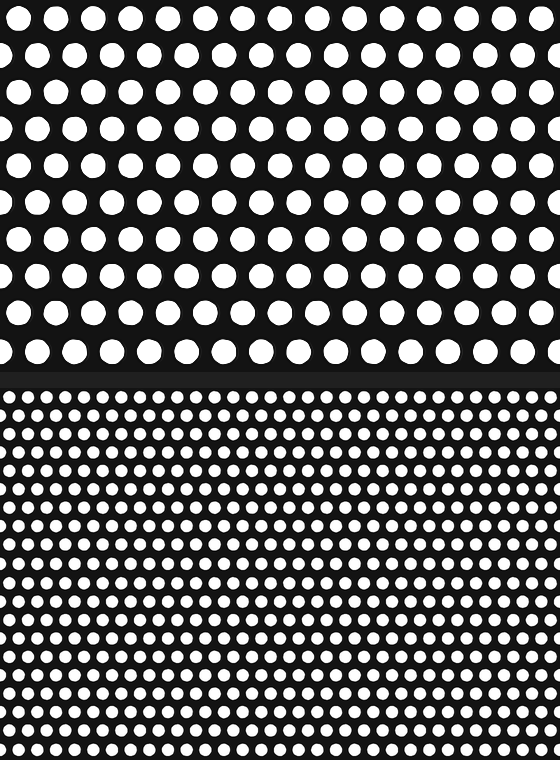
Top, the tile; bottom, the same tile 2 across and 2 down.
Reproduce this pattern procedurally as a Shadertoy shader.

```glsl
const vec2 GRID = vec2(15.0, 10.0);

float hash(vec2 cell) {
    return fract(sin(dot(cell, vec2(127.1, 311.7))) * 4375.85);
}

void mainImage(out vec4 fragColor, in vec2 fragCoord) {
    vec2 p = fragCoord / iResolution.xy * GRID;
    float pixel = GRID.x / iResolution.x;

    // Staggered rows, counted from the top
    float row = GRID.y - 1.0 - floor(p.y);
    p.x += 0.5 * mod(row, 2.0);
    vec2 cell = vec2(mod(floor(p.x), GRID.x), row);
    vec2 q = fract(p) - 0.5;

    // Uneven row spacing, returning to zero at the wrap
    q.y -= 0.011 * min(row, 40.0 - 4.0 * row);
    q.y *= GRID.x * iResolution.y / (GRID.y * iResolution.x);

    // Slightly irregular disc outline
    float seed = hash(cell);
    float angle = atan(q.y, q.x);
    float wobble = 0.004 * sin(5.0 * angle + 6.28 * seed)
                 + 0.003 * sin(9.0 * angle + 17.0 * seed);
    float d = length(q) - 0.331 - wobble;

    // Dark halo and a faint lit rim to the right of each disc
    float halo = smoothstep(0.07, 0.0, abs(d - 0.02));
    float rim = smoothstep(0.014 + pixel * 0.5, 0.0, abs(d - 0.057));
    rim *= smoothstep(0.6, 0.95, cos(angle)) * mix(0.5, 1.0, seed);
    float ground = 0.073 - 0.018 * halo + 0.09 * rim;

    float disc = smoothstep(0.5 * pixel, -0.5 * pixel, d);
    fragColor = vec4(vec3(mix(ground, 1.0, disc)), 1.0);
}
```
